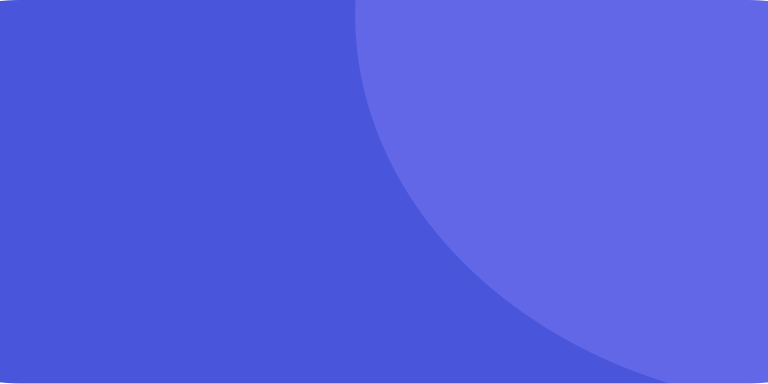
Give the GLSL for this background, as a Shadertoy shader.

```glsl
// Draws a flat indigo card with a large lighter ellipse entering from the right.

// Approximate signed distance to an axis-aligned ellipse.
float ellipseDistance(vec2 p, vec2 radii) {
    float k = length(p / radii);
    float slope = length(p / (radii * radii));
    return k * (k - 1.0) / max(slope, 1e-4);
}

void mainImage(out vec4 fragColor, in vec2 fragCoord) {
    // Canvas units: height is 1, origin at the lower left.
    vec2 p = fragCoord / iResolution.y;
    float width = iResolution.x / iResolution.y;
    float pixel = 1.0 / iResolution.y;

    // Indigo ground and lighter ellipse.
    vec3 indigo = vec3(0.287, 0.338, 0.860);
    vec3 periwinkle = vec3(0.385, 0.405, 0.910);
    float d = ellipseDistance(p - vec2(2.193, 0.961), vec2(1.268, 1.026));
    vec3 color = mix(indigo, periwinkle, clamp(0.5 - d / pixel, 0.0, 1.0));

    // White rim below the card, with shallow curves at its corners.
    float sideGap = min(p.x, width - p.x);
    float corner = 0.0027 * pow(max(1.0 - sideGap / 0.055, 0.0), 2.0);
    float inside = min(p.y - 0.0015 - corner, 1.0 - corner - p.y);
    float cover = clamp(inside / pixel + 0.5, 0.0, 1.0);
    color = mix(vec3(1.0), color, cover);

    fragColor = vec4(color, 1.0);
}
```
